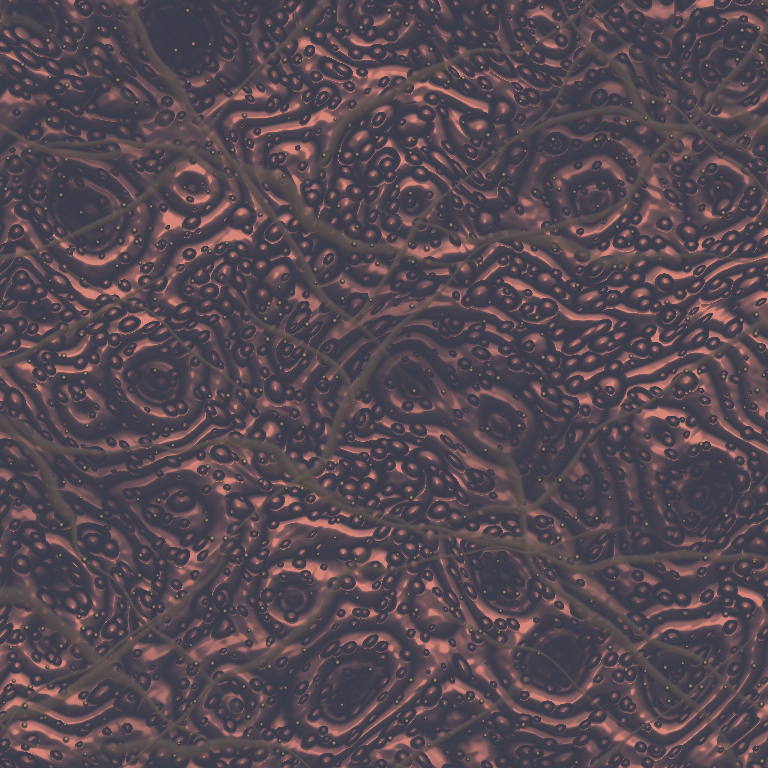
Give the GLSL for this texture, as a WebGL 1 fragment shader.

```glsl
precision highp float;
// Glossy organic tissue: ringed pores, flowing folds, round lumps, thin fibres and tiny beads.
uniform vec2 u_resolution;

const vec3 SHADOW = vec3(0.235, 0.238, 0.292);
const vec3 FLESH = vec3(0.84, 0.52, 0.475);
const vec3 FIBRE = vec3(0.365, 0.32, 0.315);
const vec3 BEAD_DARK = vec3(0.22, 0.23, 0.23);
const vec3 BEAD_LIGHT = vec3(0.72, 0.60, 0.52);

vec2 hash2(vec2 cell) {
  vec2 k = vec2(dot(cell, vec2(127.1, 311.7)), dot(cell, vec2(269.5, 183.3)));
  return fract(sin(k) * 43758.5);
}

mat2 rotation(float a) {
  return mat2(cos(a), sin(a), -sin(a), cos(a));
}

// Layered sines, roughly -1 to 1.
float waves(vec2 p) {
  return 0.5 * sin(p.x + 1.7 * sin(p.y * 0.8)) + 0.5 * sin(p.y * 1.3 - 1.4 * sin(p.x * 0.7 + 2.0));
}

vec2 warp(vec2 p, float amount, float frequency) {
  for (int i = 0; i < 4; i++) {
    p += amount * sin(p.yx * frequency + vec2(1.3, 4.1));
    amount *= 0.5;
    frequency *= 1.9;
  }
  return p;
}

// xy: direction away from the nearby pores, z: blended distance to their edges.
vec3 pores(vec2 p) {
  vec2 cell = floor(p);
  vec2 pull = vec2(0.0);
  float total = 0.0;
  for (int y = -1; y <= 1; y++) {
    for (int x = -1; x <= 1; x++) {
      vec2 id = cell + vec2(float(x), float(y));
      vec2 toPoint = p - id - 0.12 - 0.76 * hash2(id);
      float radius = 0.02 + 0.26 * hash2(id + 37.0).x;
      float weight = exp(-12.0 * (length(toPoint) - radius));
      pull += weight * toPoint;
      total += weight;
    }
  }
  pull /= total;
  return vec3(pull / (length(pull) + 0.15), -log(total) / 12.0);
}

// Separate smooth domes of mixed size: 1 on top, 0 at the foot, negative outside.
float domes(vec2 p, vec2 squeeze, float size) {
  vec2 cell = floor(p);
  float best = -2.0;
  for (int y = -1; y <= 1; y++) {
    for (int x = -1; x <= 1; x++) {
      vec2 id = cell + vec2(float(x), float(y));
      vec2 r = p - id - 0.15 - 0.7 * hash2(id);
      float across = dot(r, squeeze);
      float radius = size * (0.16 + 0.36 * hash2(id + 19.0).y);
      best = max(best, 1.0 - (dot(r, r) + 1.6 * across * across) / (radius * radius));
    }
  }
  return best;
}

// Sets domes into a relief, with a dark moat around each.
float embed(float relief, float dome, float tall) {
  return max(relief * (1.0 - smoothstep(-1.1, 0.0, dome)), tall * dome);
}

// x: height, y: distance to pore edge, z: relief from crease to crest.
vec3 surface(vec2 p) {
  vec2 q = warp(p, 0.016, 13.0);
  vec3 pore = pores(q * 5.0 + 3.0);
  float away = smoothstep(0.06, 0.4, pore.z);
  float bend = 0.4 + 3.2 * away * waves(q * 27.0);
  float crest = sin(pore.z * 20.0 + bend);
  float relief = sqrt(crest * crest + 0.015);
  float crowd = 0.75 + 0.3 * waves(q * 14.0 + 2.0);
  relief = embed(relief, domes(q * 19.0, pore.xy, crowd * (0.5 + 0.6 * away)), 1.05);
  relief = embed(relief, domes(q * 37.0 + 5.0, pore.xy * 0.6, crowd * 0.85), 0.8);
  float pit = 1.0 - smoothstep(-0.07, 0.03, pore.z);
  float ripple = waves(q * 260.0) * 0.0007 + waves(q.yx * 90.0) * 0.0012;
  return vec3(0.0135 * relief + ripple - 0.022 * pit, pore.z, relief);
}

vec3 tissue(vec2 p) {
  float e = 0.0014;
  vec3 s = surface(p);
  vec2 slope = vec2(surface(p + vec2(e, 0.0)).x, surface(p + vec2(0.0, e)).x) - s.x;
  vec3 normal = normalize(vec3(-slope / e, 1.0));
  vec3 light = normalize(vec3(0.1, 0.65, 0.75));
  float diffuse = max(dot(normal, light), 0.0);
  float gloss = smoothstep(0.93, 0.995, dot(normal, normalize(light + vec3(0.0, 0.0, 1.0))));
  float filled = smoothstep(-0.1, 0.5, waves(p * 19.0));
  float depth = mix(mix(0.08, 0.6, filled), 1.0, smoothstep(-0.08, -0.01, s.y));
  float open = smoothstep(0.08, 0.7, s.z) * depth;
  float tone = 0.95 + 0.42 * waves(p * 10.0 + 4.0) + 0.22 * waves(p * 23.0);
  float lit = open * tone * (0.05 + 0.6 * diffuse * diffuse * diffuse + 0.45 * gloss);
  return mix(SHADOW, FLESH, clamp(lit, 0.0, 1.0));
}

// Wavering strands that swell and fade along their length.
vec3 addFibres(vec3 color, vec2 p) {
  for (int i = 0; i < 9; i++) {
    float layer = float(i);
    vec2 q = rotation(0.9 * sin(layer * 2.4 + 0.5)) * warp(p + layer * 0.37, 0.024, 10.0);
    float spacing = 0.34 + 0.04 * layer;
    float offset = (fract(q.y / spacing + 0.17 * layer) - 0.5) * spacing;
    float width = (0.0062 - 0.0006 * layer) * (1.1 + 0.9 * waves(q * 14.0 + layer));
    float cover = 1.0 - smoothstep(width * 0.5, width + 0.002, abs(offset));
    cover *= smoothstep(-0.6, 0.2, waves(q * 9.0 + layer * 3.0));
    float sheen = 1.0 + 0.18 * clamp(offset / (width + 0.001), -1.0, 1.0);
    color = mix(color, FIBRE * sheen, 0.75 * cover);
  }
  return color;
}

vec3 addBeads(vec3 color, vec2 p) {
  vec2 grid = p * 42.0;
  vec2 id = floor(grid);
  vec2 kind = hash2(id + 71.0);
  vec2 r = (grid - id - 0.22 - 0.56 * hash2(id + 11.0)) / (0.1 + 0.08 * kind.y);
  float present = step(kind.x, 0.2 + 0.22 * waves(id * 0.5));
  float body = 1.0 - smoothstep(0.75, 1.25, length(r));
  float shine = 1.0 - smoothstep(0.1, 0.75, length(r - vec2(0.1, 0.3)));
  return mix(color, mix(BEAD_DARK, BEAD_LIGHT, shine), 0.85 * body * present);
}

void main() {
  vec2 p = gl_FragCoord.xy / min(u_resolution.x, u_resolution.y);
  vec3 color = addFibres(tissue(p), p);
  gl_FragColor = vec4(addBeads(color, p), 1.0);
}
```
